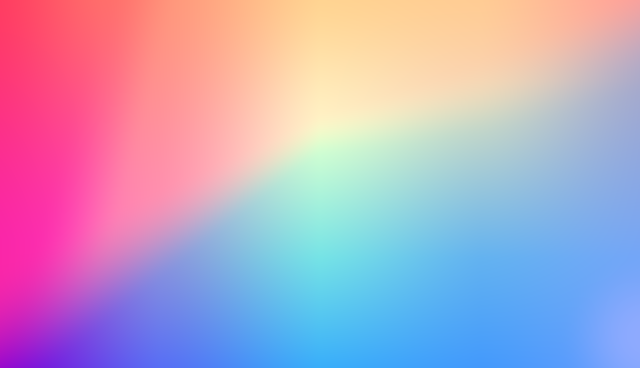
Write a Shadertoy shader that draws this background.

```glsl
// Soft mesh gradient: a warm sky folds over a cool field, with a magenta band on the left.
#define PEAK vec2(0.5, 0.636)      // where the two slopes of the fold meet
#define LEFT_SLOPE 1.1
#define RIGHT_SLOPE 0.30
#define RIGHT_BEND 0.45
#define FOLD_SOFTNESS 0.06
#define FOLD_SPREAD vec2(0.30, 0.20) // extra softness towards left and right
#define BAND_EDGE 0.215            // right edge of the band at the top
#define BAND_LEAN 0.15             // how far the edge leans left going down
#define BAND_SOFTNESS 0.065
#define EASING 0.4

// Linear step, partly eased at both ends
float ease(float t) {
    float s = clamp(t, 0.0, 1.0);
    return mix(s, s * s * (3.0 - 2.0 * s), EASING);
}

// Five evenly spaced colours from left to right
vec3 ramp(vec3 a, vec3 b, vec3 c, vec3 d, vec3 e, float x) {
    float t = 4.0 * x;
    vec3 color = mix(a, b, ease(t));
    color = mix(color, c, ease(t - 1.0));
    color = mix(color, d, ease(t - 2.0));
    return mix(color, e, ease(t - 3.0));
}

vec3 coolField(vec2 p) {
    vec3 low = ramp(vec3(0.50, 0.00, 0.84), vec3(0.34, 0.43, 0.96),
                    vec3(0.22, 0.68, 0.98), vec3(0.26, 0.60, 0.99),
                    vec3(0.42, 0.62, 0.99), p.x);
    vec3 middle = ramp(vec3(0.72, 0.15, 0.77), vec3(0.55, 0.58, 0.86),
                       vec3(0.46, 0.89, 0.90), vec3(0.39, 0.70, 0.94),
                       vec3(0.45, 0.65, 0.97), p.x);
    vec3 high = ramp(vec3(0.80, 0.50, 0.80), vec3(0.80, 0.72, 0.80),
                     vec3(0.83, 1.00, 0.82), vec3(0.71, 0.82, 0.81),
                     vec3(0.58, 0.66, 0.86), p.x);
    vec3 color = mix(low, middle, min(p.y / 0.3, 1.0));
    return mix(color, high, clamp((p.y - 0.3) / 0.3, 0.0, 1.6) * 1.0
               * step(0.3, p.y)) ;
}

vec3 warmField(vec2 p) {
    vec3 low = ramp(vec3(1.00, 0.30, 0.72), vec3(1.00, 0.56, 0.70),
                    vec3(1.00, 0.95, 0.78), vec3(0.97, 0.84, 0.76),
                    vec3(0.90, 0.72, 0.75), p.x);
    vec3 high = ramp(vec3(1.00, 0.36, 0.42), vec3(1.00, 0.58, 0.48),
                     vec3(1.00, 0.83, 0.57), vec3(1.00, 0.80, 0.58),
                     vec3(1.00, 0.63, 0.60), p.x);
    float base = mix(0.4, 0.65, smoothstep(0.2, 0.5, p.x));
    return mix(low, high, ease((p.y - base) / (1.0 - base)));
}

vec3 bandColor(vec2 p) {
    float rise = ease((p.y - 0.35) / 0.65);
    vec3 outer = mix(vec3(0.98, 0.15, 0.66), vec3(1.00, 0.24, 0.38), rise);
    vec3 inner = mix(vec3(1.00, 0.23, 0.72), vec3(1.00, 0.43, 0.42), rise);
    return mix(outer, inner, ease(p.x / 0.16));
}

// Share of the warm field: 0 below the fold, 1 above it
float foldMask(vec2 p) {
    float left = max(PEAK.x - p.x, 0.0);
    float right = max(p.x - PEAK.x, 0.0);
    float height = PEAK.y - LEFT_SLOPE * left
                 + RIGHT_SLOPE * right + RIGHT_BEND * right * right;
    float width = FOLD_SOFTNESS + dot(FOLD_SPREAD, vec2(left, right));
    return smoothstep(-width, width, p.y - height);
}

void mainImage(out vec4 fragColor, in vec2 fragCoord) {
    vec2 p = fragCoord / iResolution.xy;
    float aspect = iResolution.x / iResolution.y;

    // Warm side with its leaning band
    float edge = BAND_EDGE - BAND_LEAN * (1.0 - p.y);
    float band = 1.0 - smoothstep(-BAND_SOFTNESS, BAND_SOFTNESS, p.x - edge);
    vec3 warm = mix(warmField(p), bandColor(p), band);

    // Cool side with a pale lilac glow in the lower right corner
    float glowDistance = length((p - vec2(1.01, 0.08)) * vec2(aspect, 1.0));
    float glow = 1.0 - smoothstep(0.02, 0.24, glowDistance);
    vec3 cool = mix(coolField(p), vec3(0.60, 0.68, 1.00), 0.75 * glow);

    vec3 color = mix(cool, warm, foldMask(p));
    fragColor = vec4(clamp(color, 0.0, 1.0), 1.0);
}
```
